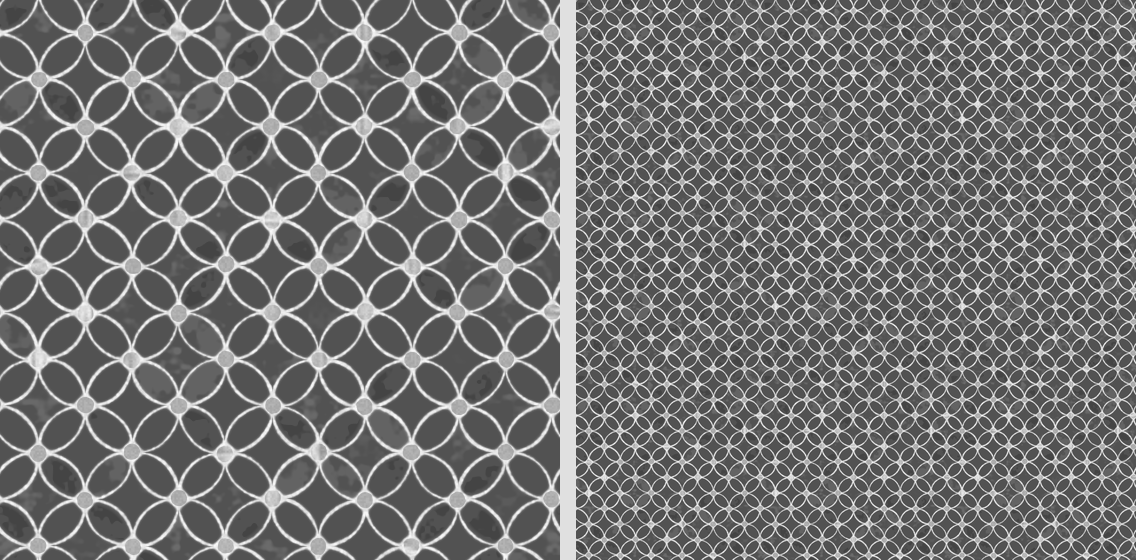
Left, the tile; right, the same tile 3 across and 3 down.
Write a WebGL 2 fragment shader that draws this pattern.

```glsl
#version 300 es
precision highp float;

uniform vec2 u_resolution;
out vec4 fragColor;

const float REPEATS = 6.0;
const vec2 LATTICE_OFFSET = vec2(0.414, 0.149);
const float PETAL_HALF_WIDTH = 0.229;
const float LINE_HALF_WIDTH = 0.027;
const float JOINT_RADIUS = 0.152;
const float STUD_RADIUS = 0.122;
const float GROUND = 0.32;
const float SMEAR = 0.42;
const float STAIN = 0.265;
const float STUD = 0.68;
const float LINE_EDGE = 0.64;
const float LINE_CORE = 0.91;

float hash(vec2 p) {
    vec3 q = fract(p.xyx * vec3(0.1031, 0.1030, 0.0973));
    q += dot(q, q.yzx + 33.33);
    return fract((q.x + q.y) * q.z);
}

// Value noise over the unit canvas, wrapping at whole frequencies
float noise(vec2 st, vec2 freq) {
    vec2 p = st * freq;
    vec2 i = floor(p);
    vec2 f = fract(p);
    f = f * f * (3.0 - 2.0 * f);
    vec2 a = mod(i, freq);
    vec2 b = mod(i + 1.0, freq);
    return mix(mix(hash(a), hash(vec2(b.x, a.y)), f.x),
               mix(hash(vec2(a.x, b.y)), hash(b), f.x), f.y);
}

float smoothMin(float a, float b, float k) {
    float h = max(k - abs(a - b), 0.0) / k;
    return min(a, b) - 0.25 * h * h * k;
}

// Random value of a lattice point, wrapping with the canvas
float latticeHash(vec2 point, float seed) {
    vec2 key = mod(vec2(point.x + point.y, point.x - point.y), 2.0 * REPEATS);
    return hash(floor(key * 2.0 + 0.5) + seed);
}

// Signed distance to the nearest petal outline, negative inside the petal
float petalDistance(vec2 uv, float halfWidth) {
    vec2 f = fract(uv);
    f = min(f, 1.0 - f);
    vec2 p = vec2(max(f.x, f.y), min(f.x, f.y));
    float radius = (0.25 + halfWidth * halfWidth) / (2.0 * halfWidth);
    return length(p - vec2(0.5, halfWidth - radius)) - radius;
}

// Midpoint of the lattice edge nearest to uv
vec2 petalCenter(vec2 uv) {
    vec2 f = fract(uv);
    f = min(f, 1.0 - f);
    vec2 nearest = floor(uv + 0.5);
    vec2 middle = floor(uv) + 0.5;
    return f.x > f.y ? vec2(middle.x, nearest.y) : vec2(nearest.x, middle.y);
}

float groundShade(vec2 st, vec2 uv, float petal) {
    float cloud = 0.65 * noise(st, vec2(38.0)) + 0.35 * noise(st, vec2(110.0));
    float scratch = noise(st, vec2(54.0, 96.0));
    // Pale smears on the concave diamonds
    float dirty = smoothstep(0.35, 0.8, latticeHash(floor(uv) + 0.5, 11.0));
    float smear = smoothstep(0.5, 0.78, mix(cloud, scratch, 0.3)) * dirty;
    float diamond = GROUND + (SMEAR - GROUND) * smear;
    // Dark mottling or a pale film inside some petals
    float kind = latticeHash(petalCenter(uv), 23.0);
    float mottle = smoothstep(0.48, 0.58, cloud) * smoothstep(0.05, 0.1, -petal);
    float inside = GROUND + (STAIN - GROUND) * mottle * step(kind, 0.24);
    inside += 0.07 * step(0.88, kind) * smoothstep(0.3, 0.55, cloud);
    return petal < 0.0 ? inside : diamond;
}

float studShade(vec2 st, float kind, float grain) {
    float upright = noise(st, vec2(150.0, 36.0));
    float level = noise(st, vec2(36.0, 150.0));
    float streak = kind > 0.88 ? level : upright;
    float shine = smoothstep(0.6, 0.8, kind);
    return STUD + 0.07 * (grain - 0.5) + shine * (0.32 * streak - 0.06);
}

void main() {
    vec2 st = gl_FragCoord.xy / u_resolution;
    vec2 cell = st * REPEATS - LATTICE_OFFSET;
    vec2 wobble = vec2(noise(st, vec2(17.0)), noise(st, vec2(19.0))) - 0.5;
    cell += 0.022 * wobble;
    vec2 uv = vec2(cell.x + cell.y, cell.x - cell.y);
    float soft = max(0.011, 0.75 * 1.414 * REPEATS / min(u_resolution.x, u_resolution.y));

    // Joints with slight differences in place and size
    vec2 node = floor(uv + 0.5);
    float kind = latticeHash(node, 3.0);
    vec2 shift = vec2(latticeHash(node, 5.0), latticeHash(node, 7.0)) - 0.5;
    float nodeDistance = length(uv - node - 0.025 * shift);
    float joint = nodeDistance - JOINT_RADIUS - 0.016 * (kind - 0.5);

    // Uneven lines flowing into the joints
    float grain = noise(st, vec2(190.0));
    float fine = noise(st, vec2(310.0));
    float petal = petalDistance(uv, PETAL_HALF_WIDTH);
    float width = LINE_HALF_WIDTH + 0.016 * (noise(st, vec2(23.0)) - 0.5) + 0.006 * (grain - 0.5);
    float relief = smoothMin(abs(petal) - width, joint, 0.08);

    float core = smoothstep(0.0, 0.024, -relief);
    float line = mix(LINE_EDGE, LINE_CORE, core) + 0.2 * (0.6 * grain + 0.4 * fine - 0.5);
    float shade = groundShade(st, uv, petal);
    shade += 0.05 * (1.0 - smoothstep(0.0, 0.035, relief));
    shade = mix(shade, line, 1.0 - smoothstep(-soft, soft, relief));

    float stud = 1.0 - smoothstep(-soft, soft, nodeDistance - STUD_RADIUS + 0.012 * (grain - 0.5));
    shade = mix(shade, studShade(st, kind, fine), stud);
    fragColor = vec4(vec3(clamp(shade, 0.0, 0.97)), 1.0);
}
```
